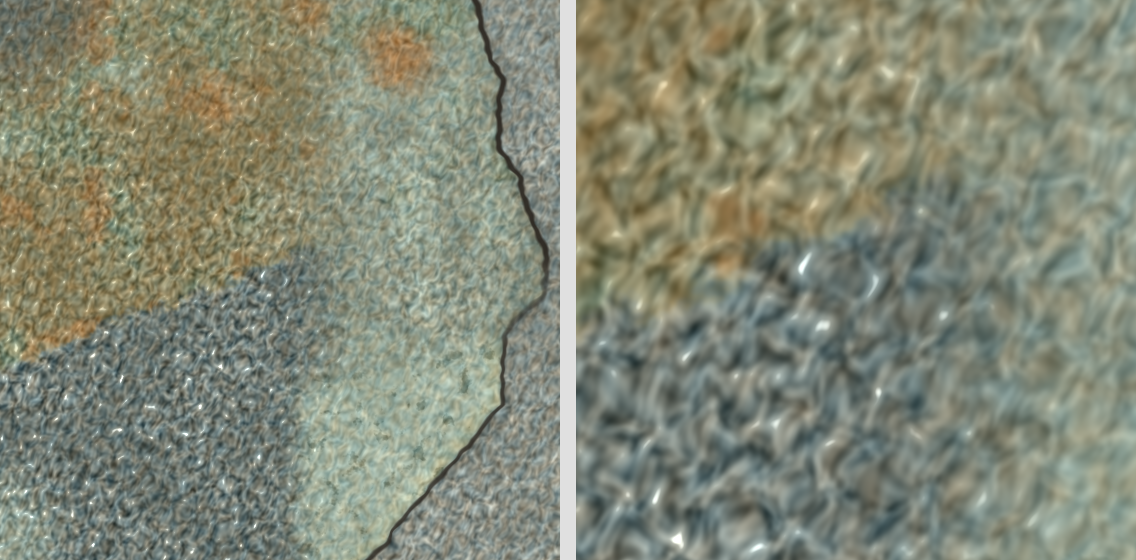
Left: the whole. Right: its middle third, enlarged.
Give the GLSL for this texture, as a Shadertoy shader.

```glsl
const vec3 OCHRE = vec3(0.540, 0.505, 0.370);
const vec3 MOSS  = vec3(0.440, 0.500, 0.400);
const vec3 RUST  = vec3(0.630, 0.465, 0.285);
const vec3 SLATE = vec3(0.430, 0.468, 0.445);
const vec3 STONE = vec3(0.545, 0.580, 0.515);
const vec3 PALE  = vec3(0.640, 0.700, 0.630);
const vec3 LILAC = vec3(0.535, 0.555, 0.530);
const vec3 CRACK = vec3(0.170, 0.150, 0.125);
const float GRAIN_SCALE = 82.0;
const float GRAIN_LEAN = 0.45;
const float GRAIN_STRETCH = 0.72;
const float CRACK_WIDTH = 0.0052;

vec2 hashGradient(vec2 cell) {
    uvec2 q = uvec2(ivec2(cell) + 4096) * uvec2(1597u, 3812u);
    uint h = (q.x ^ (q.y * 2971u)) * 747796u;
    h = (h ^ (h >> 13)) * 1274127u;
    h ^= h >> 15;
    float angle = float(h & 65535u) / 65536.0 * 6.28319;
    return vec2(cos(angle), sin(angle));
}

float noise(vec2 p) {
    vec2 i = floor(p), f = p - i;
    vec2 u = f * f * f * (f * (f * 6.0 - 15.0) + 10.0);
    vec2 e = vec2(1, 0);
    float a = dot(hashGradient(i), f);
    float b = dot(hashGradient(i + e.xy), f - e.xy);
    float c = dot(hashGradient(i + e.yx), f - e.yx);
    float d = dot(hashGradient(i + e.xx), f - e.xx);
    return mix(mix(a, b, u.x), mix(c, d, u.x), u.y);
}

float fbm(vec2 p) {
    float sum = 0.0, amp = 1.0;
    for (int i = 0; i < 4; i++) {
        sum += amp * noise(p);
        p = mat2(1.6, 1.2, -1.2, 1.6) * p + 7.3;
        amp *= 0.55;
    }
    return sum;
}

// Horizontal position of the crack at height y
float crackX(float y) {
    float x = 0.66 + 0.238 * clamp(y / 0.277, -0.1, 1.0);
    x += 0.079 * smoothstep(0.39, 0.49, y);
    x -= 0.087 * smoothstep(0.52, 0.79, y);
    x -= 0.040 * smoothstep(0.83, 1.02, y);
    return x + 0.016 * noise(vec2(y * 17.0, 3.4)) + 0.007 * noise(vec2(y * 48.0, 8.7));
}

// Soft round stain
float stain(vec2 p, vec2 center, float radius) {
    return 1.0 - smoothstep(0.2, 1.0, length(p - center) / radius);
}

void mainImage(out vec4 fragColor, in vec2 fragCoord) {
    vec2 p = fragCoord / iResolution.xy;
    float broad = fbm(p * 5.0 + 2.7);
    float patches = fbm(p * 9.0 + 31.0);
    float ragged = fbm(p * 24.0 + 11.0);
    vec2 w = p + 0.035 * vec2(broad, patches) + 0.014 * ragged;

    // Signed distance to the crack, negative on its left
    float slope = (crackX(p.y + 0.004) - crackX(p.y - 0.004)) / 0.008;
    float side = (p.x - crackX(p.y)) / sqrt(1.0 + slope * slope);
    float right = smoothstep(-0.003, 0.003, side);

    // Masks of the large zones
    float ridge = p.y - 0.345 - 0.37 * p.x + 0.022 * ragged + 0.012 * broad;
    float above = smoothstep(-0.012, 0.012, ridge);
    float ochre = above * (1.0 - smoothstep(0.42, 0.66, w.x - 0.25 * max(p.y - 0.75, 0.0)));
    float slate = (1.0 - above) * (1.0 - smoothstep(0.50, 0.63, w.x));
    float pale = smoothstep(0.49, 0.56, w.x) * (1.0 - right);
    pale *= 1.0 - smoothstep(-0.03, 0.05, w.y - 0.30 - 0.22 * (p.x - 0.52));
    float corner = stain(w, vec2(0.0, 1.01), 0.24);

    // Zone colours with stains
    vec3 color = mix(STONE, PALE, 0.6 * smoothstep(0.0, 0.6, patches + 0.15));
    color = mix(color, OCHRE, ochre);
    color = mix(color, MOSS, above * (1.0 - right) * 0.75 * smoothstep(0.05, 0.5, broad));
    color = mix(color, PALE, above * 0.55 * smoothstep(0.12, 0.55, fbm(p * 6.0 + 53.0)) * smoothstep(0.45, 0.85, p.y));
    color = mix(color, SLATE, slate);
    color = mix(color, PALE, 0.9 * pale);
    color = mix(color, LILAC, right * 0.8);
    color = mix(color, PALE, 0.7 * stain(w, vec2(0.0, 0.04), 0.16));
    float rust = ochre * 0.6 * smoothstep(0.15, 0.55, patches);
    rust = max(rust, 0.85 * stain(w, vec2(0.72, 0.90), 0.085));
    rust = max(rust, 0.7 * stain(w, vec2(0.39, 0.81), 0.07));
    rust = max(rust, 0.6 * stain(w, vec2(0.55, 0.98), 0.07));
    color = mix(color, RUST, rust * (1.0 - right));
    color = mix(color, SLATE * 0.85, 0.8 * corner);
    color += 0.06 * broad + 0.05 * ragged;

    // Leaning gritty grain with slight colour fringes
    float cs = cos(GRAIN_LEAN), sn = sin(GRAIN_LEAN);
    vec2 g = mat2(cs, sn, -sn, cs) * p * GRAIN_SCALE * vec2(1.0, GRAIN_STRETCH);
    g += 0.5 * vec2(noise(p * 37.0), noise(p * 37.0 + 19.0));
    float grain = noise(g) + 0.65 * noise(g * 1.83 + 5.1) + 0.3 * noise(g * 0.5 + 17.0);
    float rough = 0.22 + 0.10 * slate + 0.04 * ochre - 0.05 * pale + 0.05 * right;
    rough *= 1.0 + 0.5 * broad;
    rough *= mix(1.0, 0.7, above * smoothstep(0.65, 0.9, p.y));
    color += rough * grain * vec3(1.0, 0.98, 0.93);
    color += vec3(0.07, -0.01, -0.07) * noise(g * 0.8 + 41.0);
    color += 0.35 * (slate + 0.5 * ochre) * smoothstep(0.5, 0.85, grain);

    // Dark pits in the pale patch
    color -= 0.16 * pale * smoothstep(0.22, 0.55, fbm(p * 26.0 + 71.0));

    // Crack with a lit left lip in its lower part
    float lower = 1.0 - smoothstep(0.36, 0.42, p.y);
    float faint = smoothstep(0.37, 0.42, p.y) * (1.0 - smoothstep(0.48, 0.55, p.y));
    float width = CRACK_WIDTH * (1.0 + 0.8 * noise(p.yy * 31.0)) * (1.0 - 0.25 * lower);
    float line = 1.0 - smoothstep(width * 0.35, width * 1.5, abs(side));
    float lip = smoothstep(-0.045, -0.012, side) * (1.0 - smoothstep(-0.010, -0.002, side));
    color += lip * lower * vec3(0.07, 0.05, 0.01);
    color *= 1.0 - 0.22 * exp(-abs(side) / 0.011);
    color = mix(color, CRACK, line * (0.9 - 0.5 * faint - 0.15 * lower));

    fragColor = vec4(clamp(color, 0.0, 1.0), 1.0);
}
```
